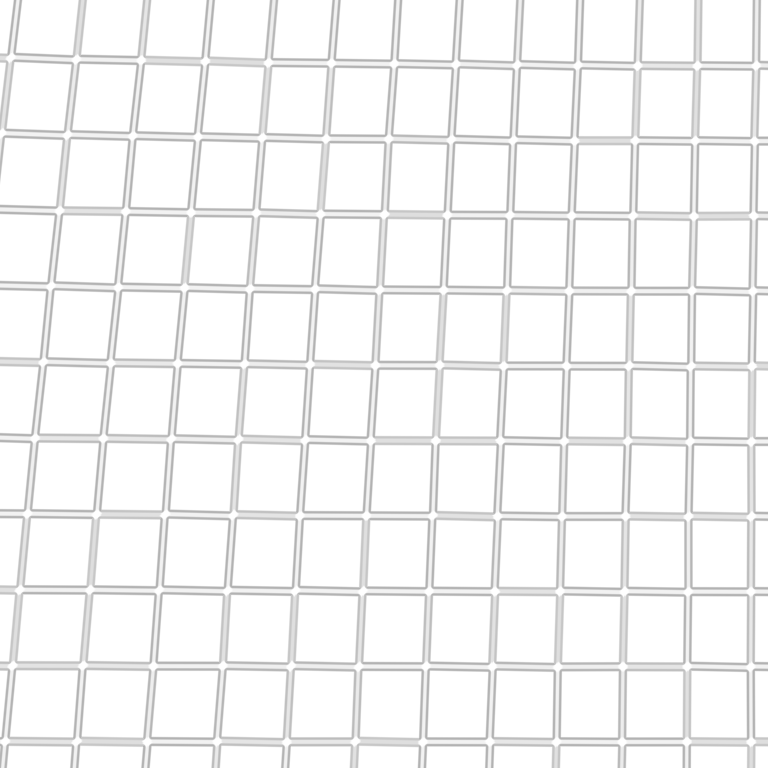
Write a WebGL 2 fragment shader that draws this pattern.

```glsl
#version 300 es
precision highp float;

uniform vec2 u_resolution;
out vec4 outColor;

float hash(vec2 p) {
    return fract(sin(dot(p, vec2(127.1, 311.7))) * 43758.5453);
}

// Maps the canvas to warped grid coordinates: x counts lines leftward, y downward.
// The last two components are the local cell size in canvas units.
vec4 warpedGrid(vec2 p) {
    float down = p.y;
    float firstLine = 0.9857 - 0.0078 * down - 0.0104 * down * (1.0 - down);
    float spacing = mix(0.0755, 0.0833, down);
    float growth = mix(0.00039, 0.00048, down);
    float root = sqrt(max(spacing * spacing + 4.0 * growth * (firstLine - p.x), 1e-6));
    float column = (root - spacing) / (2.0 * growth);
    float sag = 0.0117 * (1.0 - down) * (1.0 - p.x) * (1.0 - p.x);
    float row = (down + sag - 0.0859) / 0.0978;
    return vec4(column, row, root, 0.0978);
}

void main() {
    vec2 p = gl_FragCoord.xy / u_resolution;
    p.y = 1.0 - p.y;
    float pixel = 1.0 / min(u_resolution.x, u_resolution.y);

    vec4 grid = warpedGrid(p);
    vec2 cell = floor(grid.xy);
    vec2 line = floor(grid.xy + 0.5);
    vec2 along = grid.xy - cell - 0.5;

    // Each joint between two cells has its own slight slant
    vec2 verticalEdge = vec2(line.x, cell.y);
    vec2 horizontalEdge = vec2(cell.x, line.y) + 40.0;
    vec2 slant = vec2(hash(verticalEdge) - 0.5, hash(horizontalEdge) - 0.15) * 0.0024;
    vec2 toLine = abs((grid.xy - line) * grid.zw + slant * along.yx);

    // Rounded outline of the cell, positive inside the joint
    float radius = 0.0026;
    vec2 corner = vec2(0.0038, 0.0043) + radius - toLine;
    float outline = length(max(corner, 0.0)) + min(max(corner.x, corner.y), 0.0) - radius;

    // Some joints are blurred: paler lines with a greyer gap
    vec2 nearestEdge = toLine.x < toLine.y ? verticalEdge : horizontalEdge;
    float crossing = 1.0 - smoothstep(0.004, 0.0078, length(toLine));
    float blur = smoothstep(0.45, 1.0, hash(nearestEdge + 7.3)) * (1.0 - crossing);

    float halfWidth = max(0.0028, 0.9 * pixel);
    float stroke = 1.0 - smoothstep(0.0004, halfWidth, abs(outline));
    float gap = smoothstep(-pixel, pixel, outline) * (1.0 - crossing);

    vec3 white = vec3(1.0);
    vec3 lineGrey = vec3(mix(0.70, 0.78, blur));
    vec3 gapGrey = vec3(mix(0.95, 0.87, blur));
    vec3 color = mix(white, gapGrey, gap);
    color = mix(color, lineGrey, stroke);
    outColor = vec4(color, 1.0);
}
```
